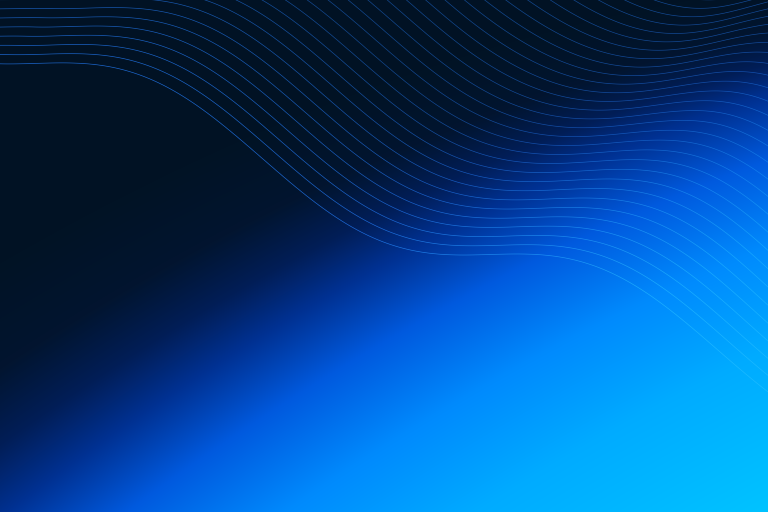
Write a WebGL 2 fragment shader that draws this background.

```glsl
#version 300 es
precision highp float;
// Diagonal glow from midnight navy to cyan, crossed by a sheaf of fine waves.
// The glow is a color ramp over the signed offset from a bent diagonal;
// each wave is a tilted sine, shifted right and up from the one below it.

uniform vec2 u_resolution;
out vec4 fragColor;

const float WAVE_COUNT = 36.0;
const vec2 WAVE_STEP = vec2(0.0112, 0.0120);
const float WAVE_SLOPE = 0.42;
const float WAVE_FREQUENCY = 10.606;

// Linear progress from a to b, limited to 0..1
float ramp(float a, float b, float x) {
    return clamp((x - a) / (b - a), 0.0, 1.0);
}

// Signed position across the glow: negative is dark, positive is bright
float glowField(vec2 p) {
    float diagonal = 1.15 * p.x - 0.33 * p.x * p.x;
    float offset = diagonal - p.y;
    float narrowing = offset < 0.0 ? 0.58 : 0.30;
    return offset / (1.0 - narrowing * p.x);
}

// Color ramp through the blues
vec3 glowColor(float s) {
    vec3 color = vec3(0.004, 0.072, 0.140);
    color = mix(color, vec3(0.006, 0.080, 0.185), ramp(-0.50, -0.28, s));
    color = mix(color, vec3(0.004, 0.115, 0.340), ramp(-0.28, -0.13, s));
    color = mix(color, vec3(0.000, 0.190, 0.570), ramp(-0.13, 0.01, s));
    color = mix(color, vec3(0.000, 0.350, 0.870), ramp(0.01, 0.19, s));
    color = mix(color, vec3(0.000, 0.540, 0.990), ramp(0.19, 0.43, s));
    color = mix(color, vec3(0.000, 0.670, 1.000), ramp(0.43, 0.72, s));
    return mix(color, vec3(0.000, 0.760, 1.000), ramp(0.72, 1.15, s));
}

// Distance from q (y measured down from the top edge) to one wave
float waveDistance(vec2 q, float index) {
    float right = smoothstep(0.6, 0.95, q.x);
    float x = q.x - index * (WAVE_STEP.x + 0.0015 * right);
    float amplitude = 0.0424 * (1.0 + 0.02 * index * right);
    float phase = WAVE_FREQUENCY * (x - 0.0461);
    float tail = min(x, 0.0);
    float height = 0.0632 + WAVE_SLOPE * x - amplitude * sin(phase) + 2.0 * tail * tail;
    float slope = WAVE_SLOPE - amplitude * WAVE_FREQUENCY * cos(phase) + 4.0 * tail;
    return abs(q.y - height + index * WAVE_STEP.y) / sqrt(1.0 + slope * slope);
}

// Antialiased coverage of a hairline
float hairline(float distanceToLine, float width) {
    return 1.0 - smoothstep(0.0, width, distanceToLine);
}

// Strength of all waves, brightest on the lowest one
float waveSheaf(vec2 q, float width) {
    float strength = 0.0;
    for (float i = 0.0; i < WAVE_COUNT; i++) {
        float fade = mix(0.60, 0.38, ramp(0.0, 12.0, i));
        strength = max(strength, fade * hairline(waveDistance(q, i), width));
    }
    return strength;
}

void main() {
    vec2 p = gl_FragCoord.xy / u_resolution;
    float pixel = 1.0 / u_resolution.x;
    vec2 q = vec2(p.x, (1.0 - p.y) * u_resolution.y / u_resolution.x);

    // Background glow
    float field = glowField(p);
    vec3 color = glowColor(field);

    // Waves turn from blue to cyan and soften within the bright area
    float lit = ramp(-0.1, 0.4, field);
    vec3 waveColor = mix(vec3(0.13, 0.47, 0.95), vec3(0.16, 0.75, 1.0), lit);
    float width = max(0.9 * pixel, 0.0012);
    color = mix(color, waveColor, waveSheaf(q, width) * mix(1.0, 0.8, lit));

    fragColor = vec4(color, 1.0);
}
```
